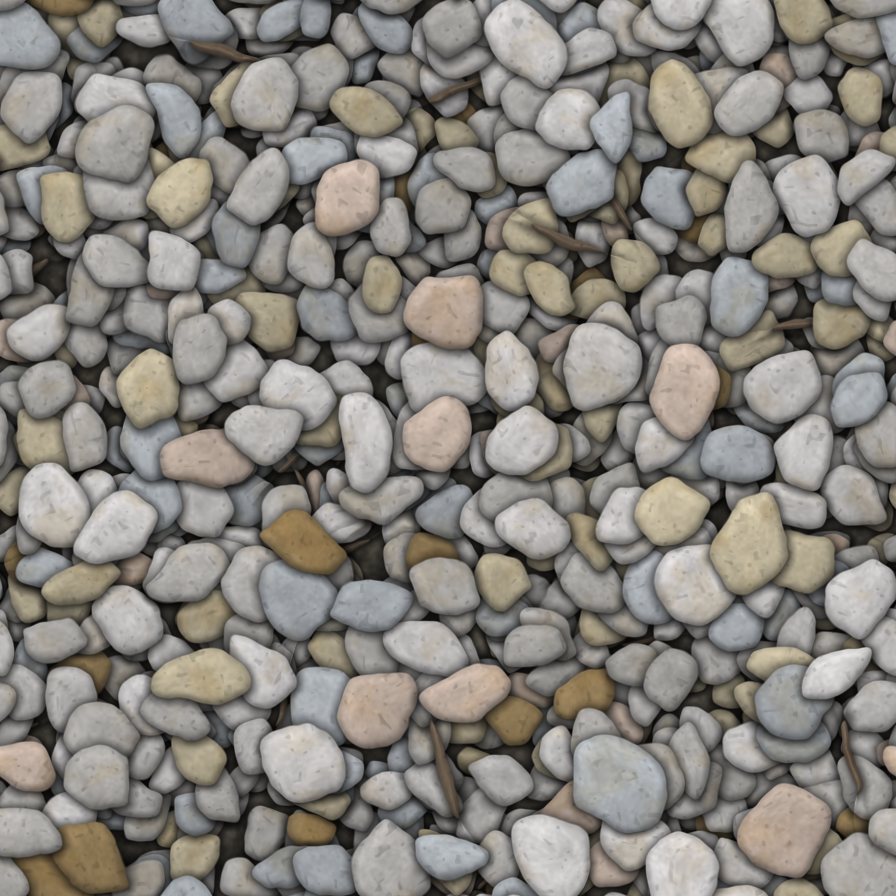
Give the GLSL for this texture, as a WebGL 1 fragment shader.

```glsl
precision highp float;
uniform vec2 u_resolution;

// Palette
const vec3 GREY_LIGHT = vec3(0.81, 0.80, 0.80);
const vec3 GREY_DARK = vec3(0.66, 0.65, 0.635);
const vec3 SAND = vec3(0.73, 0.69, 0.59);
const vec3 PINK = vec3(0.76, 0.69, 0.64);
const vec3 SLATE = vec3(0.68, 0.70, 0.72);
const vec3 OCHRE = vec3(0.60, 0.51, 0.36);
const vec3 TWIG = vec3(0.44, 0.38, 0.32);
const vec3 GROUND = vec3(0.25, 0.235, 0.21);

// Layout, in canvas widths or in cells of a layer
const int LAYERS = 5;
const int FACETS = 6;
const float BOTTOM_CELLS = 19.0;  // cells across the lowest layer
const float CELLS_STEP = 2.0;     // fewer, larger stones in each layer above
const float JITTER = 0.66;
const float LENGTH_MIN = 0.48;
const float LENGTH_MAX = 0.66;
const float ASPECT_MIN = 0.56;
const float ASPECT_MAX = 0.92;
const float TWIG_SHARE = 0.035;
const float CORNER = 6.5;         // higher gives sharper corners

// Light
const vec2 LIGHT = vec2(-0.36, 0.93);
const float EDGE = 0.0013;
const float SHADOW_WIDTH = 0.012;
const float SHADOW = 0.68;
const float RIM_WIDTH = 0.014;
const float RIM = 0.24;
const float SLOPE = 0.13;

const float TAU = 6.2831853;

vec2 hash2(vec2 p) {
  vec3 h = fract(vec3(p.xyx) * vec3(0.1031, 0.1030, 0.0973));
  h += dot(h, h.yzx + 33.33);
  return fract((h.xx + h.yz) * h.zy);
}

// Value noise that wraps after a whole number of cells
float noise(vec2 p, float period) {
  vec2 i = floor(p), f = fract(p);
  f = f * f * (3.0 - 2.0 * f);
  float a = hash2(mod(i, period)).x;
  float b = hash2(mod(i + vec2(1.0, 0.0), period)).x;
  float c = hash2(mod(i + vec2(0.0, 1.0), period)).x;
  float d = hash2(mod(i + 1.0, period)).x;
  return mix(mix(a, b, f.x), mix(c, d, f.x), f.y);
}

float fbm(vec2 p, float period) {
  return 0.55 * noise(p, period) + 0.29 * noise(p * 2.0, period * 2.0)
       + 0.16 * noise(p * 4.0, period * 4.0);
}

vec3 stoneColour(float tone, float kind) {
  vec3 grey = mix(GREY_DARK, GREY_LIGHT, tone);
  float value = mix(0.92, 1.04, tone);
  if (kind < 0.03) return OCHRE * value;
  if (kind < 0.17) return SAND * value;
  if (kind < 0.23) return PINK * value;
  if (kind < 0.36) return SLATE * value;
  return grey;
}

// Rounded polygon: xy is the gradient, z the level (1 on the outline)
vec3 facetedShape(vec2 q, vec2 id) {
  float sum = 0.0;
  vec2 slope = vec2(0.0);
  for (int i = 0; i < FACETS; i++) {
    vec2 r = hash2(id + float(i) * 17.0 + 5.0);
    float angle = (float(i) + 0.5 * (r.x - 0.5)) * TAU / float(FACETS);
    vec2 n = vec2(cos(angle), sin(angle)) / mix(0.80, 1.0, r.y);
    float w = exp(CORNER * min(dot(q, n), 4.0));
    sum += w;
    slope += w * n;
  }
  return vec3(slope / sum, log(sum) / CORNER);
}

// Lays one stone, with its shadow, over the colour below
vec3 layStone(vec3 below, vec2 offset, vec2 id, float cell, float depth) {
  vec2 size = hash2(id + 101.0), look = hash2(id + 203.0), pose = hash2(id + 307.0);
  bool twig = pose.y < TWIG_SHARE;
  float angle = pose.x * TAU;
  float c = cos(angle), s = sin(angle);
  vec2 local = vec2(c * offset.x + s * offset.y, c * offset.y - s * offset.x);
  float aspect = twig ? 0.14 : mix(ASPECT_MIN, ASPECT_MAX, size.y);
  vec2 axes = cell * mix(LENGTH_MIN, LENGTH_MAX, size.x) * vec2(1.0, aspect);

  vec3 shape = facetedShape(local / axes, id);
  vec2 g = shape.xy / axes;
  float steep = max(length(g), 1.0);
  float dist = (shape.z - 1.0) / steep;
  float facing = dot(vec2(c * g.x - s * g.y, s * g.x + c * g.y) / steep, LIGHT);

  float fade = 1.0 - clamp(dist / SHADOW_WIDTH, 0.0, 1.0);
  below *= 1.0 - fade * sqrt(fade) * SHADOW * (0.8 - 0.2 * facing);
  if (dist > EDGE) return below;

  // Surface: stains, mottling, grain and pits
  vec2 seed = floor(look * 200.0);
  vec3 colour = twig ? TWIG : stoneColour(look.x, look.y);
  float stain = smoothstep(0.52, 0.76, fbm(local * 26.0 + seed.yx, 256.0));
  colour = mix(colour, colour * vec3(0.95, 0.91, 0.83), 0.65 * stain);
  float stretch = twig ? 5.0 : 1.6;
  float mottle = fbm(local * vec2(42.0, 42.0 * stretch) + seed, 256.0) - 0.5;
  float grain = noise(local * 250.0 + seed, 256.0) - 0.5;
  float pits = smoothstep(0.78, 0.95, noise(local * 150.0 + seed.yx, 256.0));
  colour *= 1.0 + 0.20 * mottle + 0.08 * grain - 0.12 * pits;

  // Form: slope towards the light and darker rim
  float rim = smoothstep(-RIM_WIDTH, 0.0, dist);
  colour *= 1.0 + SLOPE * facing * smoothstep(0.35, 1.0, shape.z);
  colour *= (1.0 - RIM * rim * rim * (1.0 - 0.45 * facing)) * depth;
  return mix(below, colour, 1.0 - smoothstep(-EDGE, EDGE, dist));
}

void main() {
  vec2 uv = gl_FragCoord.xy / u_resolution;
  vec3 colour = GROUND * (0.4 + 1.2 * fbm(uv * 64.0, 64.0));

  // Uneven outlines
  vec2 bend = vec2(noise(uv * 24.0, 24.0), noise(uv * 24.0 + 7.0, 24.0)) - 0.5;
  vec2 chip = vec2(noise(uv * 90.0, 90.0), noise(uv * 90.0 + 31.0, 90.0)) - 0.5;
  vec2 p = uv + 0.012 * bend + 0.0022 * chip;

  // Layers of scattered stones, from the bottom up
  for (int layer = 0; layer < LAYERS; layer++) {
    float level = float(layer);
    float cells = BOTTOM_CELLS - CELLS_STEP * level;
    float presence = 1.2 - 0.2 * level;
    float depth = mix(0.86, 1.0, level / float(LAYERS - 1));
    vec2 home = floor(p * cells);
    for (int y = -1; y <= 1; y++) {
      for (int x = -1; x <= 1; x++) {
        vec2 cell = home + vec2(float(x), float(y));
        vec2 id = mod(cell, cells) + 41.0 * level;
        vec2 centre = cell + 0.5 + JITTER * (hash2(id) - 0.5);
        vec2 offset = p - centre / cells;
        if (hash2(id + 409.0).x < presence && length(offset) * cells < 1.17)
          colour = layStone(colour, offset, id, 1.0 / cells, depth);
      }
    }
  }
  gl_FragColor = vec4(colour, 1.0);
}
```
